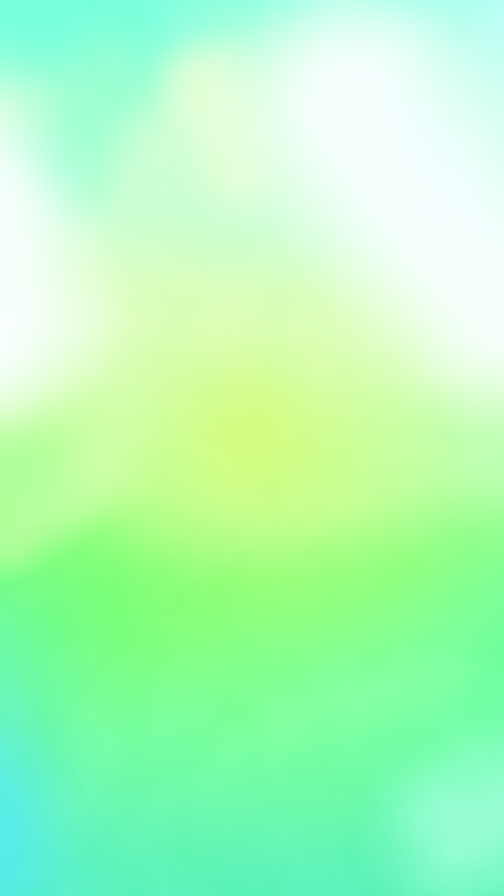
Write a Shadertoy shader that draws this background.

```glsl
// Soft blurred spring backdrop: green field, lime centre, white light and aqua corners.

#define TALL 1.7778
#define BOW 0.24
#define WARP 0.035
#define MOTTLE 0.022
#define WHITE vec3(0.97, 1.0, 0.995)
#define AQUA vec3(0.47, 1.0, 0.86)
#define LIME vec3(0.83, 0.99, 0.47)
#define LEAF vec3(0.44, 1.0, 0.46)
#define MINT vec3(0.62, 1.0, 0.84)
#define SKY vec3(0.34, 0.92, 0.94)
#define CREAM vec3(0.91, 1.0, 0.84)

float hash(vec2 p) {
    p = fract(p * vec2(0.1031, 0.1137));
    p += dot(p, p.yx + 33.33);
    return fract((p.x + p.y) * p.x * 7.31);
}

// Smooth value noise, from -0.5 to 0.5.
float noise(vec2 p) {
    vec2 i = floor(p), f = fract(p);
    f = f * f * (3.0 - 2.0 * f);
    float low = mix(hash(i), hash(i + vec2(1, 0)), f.x);
    float high = mix(hash(i + vec2(0, 1)), hash(i + vec2(1, 1)), f.x);
    return mix(low, high, f.y) - 0.5;
}

// Layered mottling, weaker at each finer scale.
float mottle(vec2 p) {
    float sum = 0.0, weight = 1.0, scale = 11.0;
    for (int i = 0; i < 4; i++) {
        sum += weight * noise(p * scale + 17.0 * float(i));
        weight *= 0.68;
        scale *= 2.0;
    }
    return sum;
}

// Elliptical Gaussian falloff.
float glow(vec2 p, vec2 centre, vec2 radius) {
    vec2 d = (p - centre) / radius;
    return exp(-dot(d, d));
}

// Soft band of light around the segment a-b.
float beam(vec2 p, vec2 a, vec2 b, float core, float reach) {
    vec2 pa = p - a, ba = b - a;
    float along = clamp(dot(pa, ba) / dot(ba, ba), 0.0, 1.0);
    return 1.0 - smoothstep(core, reach, length(pa - ba * along));
}

// Vertical colour ramp, from the bottom upwards.
vec3 field(float y) {
    vec3 c = mix(vec3(0.36, 0.95, 0.73), vec3(0.48, 1.0, 0.63), smoothstep(-0.02, 0.2, y));
    c = mix(c, vec3(0.57, 1.0, 0.48), smoothstep(0.16, 0.36, y));
    c = mix(c, vec3(0.77, 1.0, 0.61), smoothstep(0.34, 0.45, y));
    c = mix(c, vec3(0.86, 1.0, 0.76), smoothstep(0.44, 0.63, y));
    c = mix(c, vec3(0.8, 1.0, 0.83), smoothstep(0.65, 0.77, y));
    return mix(c, vec3(0.57, 1.0, 0.88), smoothstep(0.88, 1.02, y));
}

void mainImage(out vec4 fragColor, in vec2 fragCoord) {
    vec2 uv = fragCoord / iResolution.xy;
    vec2 canvas = uv * vec2(1.0, TALL);
    vec2 p = canvas + WARP * vec2(noise(canvas * 6.0), noise(canvas * 6.0 + 40.0));

    // Bowed green field
    float side = p.x - 0.5, y = p.y / TALL;
    vec3 col = field(y - BOW * side * side * (1.0 - smoothstep(0.45, 0.7, y)));

    // Lower greens and aqua edges
    col = mix(col, LEAF, 0.75 * glow(p, vec2(0.2, 0.58), vec2(0.23, 0.18)));
    col = mix(col, vec3(0.43, 1.0, 0.65), 0.6 * glow(p, vec2(1.05, 0.45), vec2(0.26, 0.28)));
    col = mix(col, vec3(0.4, 0.98, 0.62), 0.7 * glow(p, vec2(-0.03, 0.5), vec2(0.13, 0.18)));
    col = mix(col, SKY, 0.95 * glow(p, vec2(-0.05, 0.12), vec2(0.17, 0.28)));
    col = mix(col, MINT, 0.9 * beam(p, vec2(0.9, 0.13), vec2(1.05, 0.19), 0.0, 0.22));
    col = mix(col, vec3(0.56, 1.0, 0.67), 0.4 * beam(p, vec2(0.6, 0.36), vec2(0.88, 0.44), 0.0, 0.1));

    // Middle: pale sides, cream streak and lime heart
    col = mix(col, vec3(0.66, 1.0, 0.62), 0.75 * glow(p, vec2(0.04, 0.84), vec2(0.13, 0.1)));
    col = mix(col, vec3(0.74, 1.0, 0.64), 0.8 * beam(p, vec2(0.03, 0.72), vec2(0.13, 0.79), 0.0, 0.1));
    col = mix(col, vec3(0.83, 1.0, 0.72), 0.6 * beam(p, vec2(0.21, 0.87), vec2(0.29, 1.02), 0.0, 0.13));
    col = mix(col, vec3(0.74, 1.0, 0.74), 0.75 * glow(p, vec2(1.03, 0.88), vec2(0.25, 0.15)));
    col = mix(col, LIME, 0.5 * glow(p, vec2(0.51, 0.9), vec2(0.27, 0.24)));
    col = mix(col, LIME, 0.6 * glow(p, vec2(0.51, 0.9), vec2(0.12, 0.11)));

    // Upper aqua wedge
    col = mix(col, AQUA, beam(p, vec2(0.0, 1.78), vec2(0.22, 1.76), 0.02, 0.27));
    col = mix(col, vec3(0.6, 1.0, 0.82), 0.9 * beam(p, vec2(0.22, 1.62), vec2(0.12, 1.45), 0.0, 0.17));

    // White light
    col = mix(col, CREAM, 0.75 * beam(p, vec2(0.41, 1.62), vec2(0.47, 1.44), 0.0, 0.12));
    col = mix(col, CREAM, 0.6 * glow(p, vec2(0.17, 1.15), vec2(0.09, 0.1)));
    col = mix(col, WHITE, beam(p, vec2(0.72, 1.56), vec2(1.0, 1.2), 0.05, 0.34));
    col = mix(col, WHITE, beam(p, vec2(-0.07, 1.38), vec2(-0.03, 1.14), 0.04, 0.29));
    col = mix(col, vec3(0.79, 1.0, 1.0), 0.7 * glow(p, vec2(1.05, 1.72), vec2(0.2, 0.28)));

    // Faint cloudy texture, hidden where the light is white
    float texture_ = MOTTLE * mottle(canvas) * (1.3 - col.r);
    fragColor = vec4(col + texture_ * vec3(1.0, 0.3, 1.0), 1.0);
}
```
